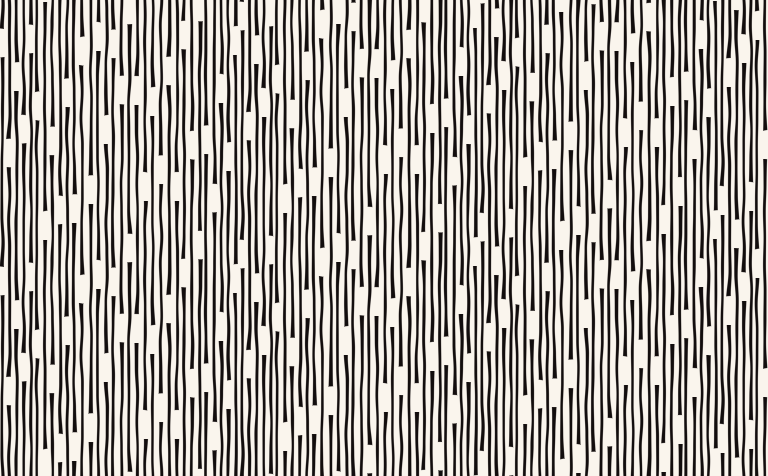
A WebGL 2 fragment shader for this pattern:

```glsl
#version 300 es
precision highp float;

uniform vec2 u_resolution;
out vec4 fragColor;

#define TILES vec2(3.2, 2.0)   // repeats across and down
#define STROKES 32.0           // strokes per tile
#define TILE_RISE 0.113        // upward step of each tile column
#define STROKE_LENGTH 0.88     // in tile heights
#define STROKE_WIDTH 0.36      // in stroke spacings
#define END_FLARE 0.2          // extra width at the ends
#define FLARE_DECAY 14.0
#define WOBBLE 0.22            // sideways wander, in spacings
#define KINKS 9.0              // bends along a stroke
#define JITTER 0.24            // uneven spacing
#define PAPER vec3(0.98, 0.96, 0.93)
#define INK vec3(0.07, 0.05, 0.05)

const float TAU = 6.2831853;

// Integer hash of an index and a salt, from 0 to 1
float hash(float n, float salt) {
    uint h = uint(n) * 747796405u + uint(salt) * 2891336453u + 97u;
    h = ((h >> ((h >> 28u) + 4u)) ^ h) * 277803737u;
    h = (h >> 22u) ^ h;
    return float(h & 65535u) / 65535.0;
}

// Smooth one-dimensional noise, centred on zero
float noise(float x, float salt) {
    float cell = floor(x);
    float blend = smoothstep(0.0, 1.0, x - cell);
    return mix(hash(cell, salt), hash(cell + 1.0, salt), blend) - 0.5;
}

// Stroke centre: a slow drift in density plus a small jitter
float strokeOffset(float index) {
    float drift = -0.33 * sin(TAU * index / STROKES);
    return 0.27 + drift + JITTER * (hash(index, 1.0) - 0.5);
}

// Height of the stroke top: neighbours are staggered by nearly half a tile
float strokeTop(float index) {
    return fract(0.36 + 0.45 * index + 0.3 * (hash(index, 2.0) - 0.5));
}

// Signed distance to one stroke, in tile units
float strokeDistance(float dx, float along, float index) {
    float endDistance = min(along, STROKE_LENGTH - along);
    float flare = END_FLARE * exp(-FLARE_DECAY * max(endDistance, 0.0));
    float width = STROKE_WIDTH + flare + 0.12 * noise(along * KINKS, index + 40.0);
    float side = abs(dx - WOBBLE * noise(along * KINKS, index + 80.0)) - 0.5 * width;
    float tilt = 0.012 * (hash(index, 3.0) - 0.5) * dx;
    return max(side / STROKES, tilt - endDistance);
}

void main() {
    vec2 uv = gl_FragCoord.xy / u_resolution;
    vec2 p = vec2(uv.x, 1.0 - uv.y) * TILES;
    float pixel = TILES.y / u_resolution.y;

    // Nearest strokes on either side
    float column = p.x * STROKES;
    float nearest = 1.0;
    for (float j = -1.0; j <= 1.0; j++) {
        float id = floor(column) + j;
        float tile = floor(id / STROKES);
        float index = id - tile * STROKES;
        float dx = column - id - strokeOffset(index);
        float along = fract(p.y + tile * TILE_RISE - strokeTop(index));
        nearest = min(nearest, strokeDistance(dx, along, index));
    }

    // Ink over paper
    float ink = 1.0 - smoothstep(-0.75 * pixel, 0.75 * pixel, nearest);
    fragColor = vec4(mix(PAPER, INK, ink), 1.0);
}
```
